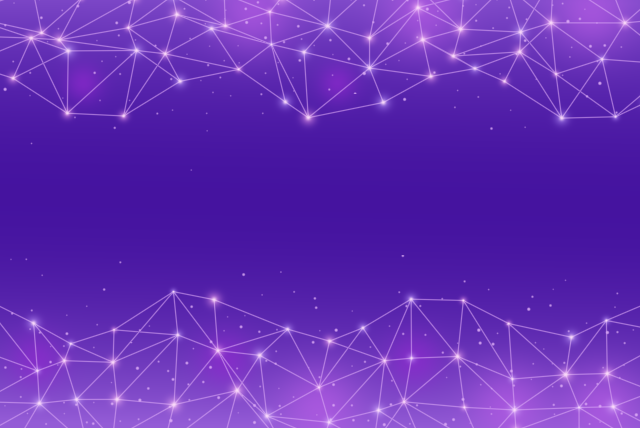
Write a Shadertoy shader that draws this background.

```glsl
// Violet backdrop with two glowing mesh bands along the top and bottom edges.
// Each band is a hashed lattice of nodes hanging from a wavy outline, joined by
// thin links, over soft magenta glows and dust that thins toward the middle.

vec2 hash22(vec2 p) {
    vec3 q = fract(p.xyx * vec3(.1031, .1030, .0973));
    q += dot(q, q.yzx + 33.33);
    return fract((q.xx + q.yz) * q.zy);
}

// Depth of a band, measured from its canvas edge
float outline(float x, float top) {
    return top > .5 ? .205 + .02 * x + .06 * cos(11.1 * (x - .225))
                    : .258 + .058 * cos(11.1 * (x - .46));
}

const float COLUMN = .115;

// Lattice node: column and row to a jittered place inside the band
vec2 node(vec2 id, float top) {
    vec2 jitter = hash22(id + 17. + 40. * top) - .5;
    float x = (id.x + .5 + .7 * jitter.x) * COLUMN;
    float reach = 1. - id.y / 2.6;
    return vec2(x, outline(x, top) * reach + jitter.y * (id.y < .5 ? .03 : .075));
}

float segment(vec2 p, vec2 a, vec2 b) {
    vec2 pa = p - a, ba = b - a;
    return length(pa - ba * clamp(dot(pa, ba) / dot(ba, ba), 0., 1.));
}

// Evenly spaced glows at alternating depths, with a few gaps
vec3 addGlows(vec3 color, vec2 q, float top) {
    for (float i = 0.; i < 7.; i++) {
        if (i == 1. || (top > .5 && i == 5.)) continue;
        bool deep = mod(min(i, 5.), top > .5 ? 3. : 2.) < .5;
        vec2 center = top > .5 ? vec2(.195 + .198 * i, deep ? .195 : .03)
                               : vec2(.085 + .2207 * i, deep ? .16 : .05);
        float radius = deep ? (top > .5 ? .042 : .062) : .09;
        vec3 magenta = deep ? vec3(.56, .16, .81) : vec3(.72, .36, .90);
        vec2 d = (q - center) / radius;
        color = mix(color, magenta, .65 * exp(-dot(d, d)));
    }
    return color;
}

// Scattered specks, denser toward the outer edges
float dust(vec2 p, float distanceFromMiddle, float pixel) {
    vec2 cell = floor(p / .042);
    vec2 rnd = hash22(cell + 91.);
    vec2 center = (cell + .15 + .7 * hash22(cell + 7.)) * .042;
    float chance = .75 * smoothstep(.04, .48, distanceFromMiddle);
    float radius = mix(.0012, .0036, rnd.y * rnd.y);
    float dot1 = 1. - smoothstep(radius - pixel, radius + pixel, length(p - center));
    return dot1 * step(rnd.x, chance) * mix(.5, .85, rnd.y);
}

void mainImage(out vec4 fragColor, in vec2 fragCoord) {
    float pixel = 1. / iResolution.y;
    vec2 p = fragCoord * pixel;
    float top = step(.53, p.y);
    vec2 q = vec2(p.x, top > .5 ? 1. - p.y : p.y);

    // Vertical gradient, darkest slightly above the middle
    float offset = p.y - .545 + .02 * p.x;
    float t = offset / (offset > 0. ? .475 : .53);
    vec3 rim = top > .5 ? vec3(.50, .29, .79) : vec3(.58, .36, .84);
    vec3 color = mix(vec3(.27, .075, .625), rim, min(t * t, 1.));
    color = addGlows(color, q, top);
    color = mix(color, vec3(.88, .69, .97), dust(p, abs(offset), pixel));

    // Links and node lights from the neighbouring columns
    float link = 1.;
    vec3 light = vec3(0.);
    float core = 0.;
    float column = floor(p.x / COLUMN);
    for (float i = -1.; i <= 1.; i++) {
        for (float j = 0.; j < 4.; j++) {
            vec2 id = vec2(column + i, j);
            vec2 rnd = hash22(id + 63. + 29. * top);
            vec2 a = node(id, top);
            vec2 right = node(id + vec2(1, 0), top);
            link = min(link, segment(q, a, right));
            if (j < 3.) {
                vec2 down = node(id + vec2(0, 1), top);
                vec2 across = node(id + vec2(1, 1), top);
                link = min(link, segment(q, a, down));
                if (rnd.x < .65) link = min(link, segment(q, a, across));
                if (rnd.x > .45) link = min(link, segment(q, right, down));
            }
            float d = length(q - a);
            float size = mix(.007, .017, rnd.y);
            vec3 tint = fract(rnd.x * 7.) < .5 ? vec3(.95, .58, .88) : vec3(.60, .52, 1.);
            light += tint * (.75 * exp(-d * d / (size * size)));
            core = max(core, exp(-d * d / (size * size * .12)));
        }
    }
    float line = 1. - smoothstep(.0008 - .5 * pixel, .0008 + pixel, link);
    color = mix(color, vec3(.85, .65, .96), .62 * line);
    color = 1. - (1. - color) * (1. - min(light * .75, 1.));
    color = mix(color, vec3(1., .89, .98), .85 * core);
    fragColor = vec4(color, 1.);
}
```
